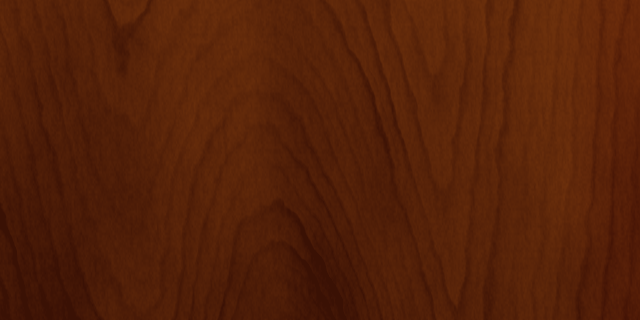
Reproduce this texture procedurally as a Shadertoy shader.

```glsl
// Dark reddish-brown wood veneer with a cathedral arch between straight grain.
// A ring field bends growth lines into arches and V shapes; each ring gets a
// thin dark line, then broad stain, blotches and fine fibres are laid on top.

#define ARCH_X 0.84
#define LEFT_V_X 0.42
#define RIGHT_V_X 1.38
#define LEAN 0.10
#define WAVINESS 0.60
#define RING_DEPTH 0.50
#define FIBRE_DEPTH 0.42
#define BLOTCH_DEPTH 0.50
#define STAIN_DEPTH 1.40
#define DARK_WOOD vec3(0.235, 0.070, 0.018)
#define LIGHT_WOOD vec3(0.400, 0.172, 0.042)
#define RED_STAIN vec3(0.010, -0.009, -0.002)

float hash(vec2 p) {
    return fract(sin(dot(p, vec2(127.1, 311.7))) * 43758.5453);
}

float noise(vec2 p) {
    vec2 i = floor(p), f = fract(p);
    f = f * f * (3.0 - 2.0 * f);
    return mix(mix(hash(i), hash(i + vec2(1, 0)), f.x),
               mix(hash(i + vec2(0, 1)), hash(i + vec2(1, 1)), f.x), f.y);
}

// Layered noise, centred on zero
float fbm(vec2 p) {
    float sum = 0.0, amp = 0.5;
    for (int i = 0; i < 4; i++) {
        sum += amp * (noise(p) - 0.5);
        p = p * 2.03 + 17.3;
        amp *= 0.5;
    }
    return sum;
}

// Rounded absolute value: a fold in the grain
float fold(float x, float radius) {
    return sqrt(x * x + radius * radius);
}

// Ring count across the board; its contours are the growth lines
float ringField(vec2 p) {
    p.x += LEAN * (p.y - 0.5);
    p.x += 0.030 * fbm(vec2(p.x * 4.0, p.y * 1.8));
    float across = 16.0 * fold(p.x - ARCH_X, 0.15)
                 - 14.5 * fold(p.x - LEFT_V_X, 0.07)
                 - 15.5 * fold(p.x - RIGHT_V_X, 0.025);
    // Rings climb fastest on the arch axis, so its sides stay steep
    float d = (p.x - ARCH_X) / 0.30;
    float along = 2.2 + 6.3 * exp(-d * d);
    float wobble = 1.6 * fbm(p * vec2(4.0, 2.5) + 4.0)
                 + 0.9 * fbm(p * vec2(22.0, 13.0));
    return across + along * (p.y - 0.72) + WAVINESS * wobble;
}

// Dark late-wood line, soft on one side and crisp on the other
float ringLine(float u) {
    float f = fract(u);
    float strength = mix(0.20, 1.0, hash(vec2(floor(u), 3.0)));
    return strength * (0.35 * smoothstep(0.0, 0.7, f) + 0.65 * smoothstep(0.55, 0.85, f))
         * (1.0 - smoothstep(0.86, 1.0, f));
}

// Slow light and dark drift over the board, centred on zero
float stain(vec2 p) {
    float tone = 0.30 * (p.y - 0.5) + 0.10 * (p.x - 1.0);
    float flank = (p.x - 0.99 + 0.16 * (p.y - 0.35)) / 0.12;
    float shoulder = (p.x - 0.57) / 0.17;
    float sapwood = (p.x - 1.72) / 0.16;
    float leftEdge = smoothstep(0.36, 0.22, p.x) * (1.0 - p.y);
    float corner = smoothstep(1.75, 2.0, p.x) * (1.0 - p.y);
    tone -= 0.24 * exp(-flank * flank) * (1.0 - 0.6 * p.y);
    tone += 0.12 * exp(-shoulder * shoulder);
    tone += 0.12 * exp(-sapwood * sapwood);
    return tone - 0.18 * leftEdge - 0.16 * corner;
}

void mainImage(out vec4 fragColor, in vec2 fragCoord) {
    vec2 p = fragCoord / iResolution.y;
    float u = ringField(p);
    float tone = 0.68 + STAIN_DEPTH * stain(p);

    // Growth rings, fading in and out, with hairlines and wider bands
    float patchy = mix(0.40, 1.25, noise(p * vec2(5.0, 3.0) + 31.0));
    tone -= RING_DEPTH * patchy * (ringLine(u) + 0.25 * ringLine(u * 2.0 + 0.3));
    tone += 0.26 * (noise(vec2(u * 0.45, 8.0)) - 0.5);

    // Cloudy blotches
    tone += BLOTCH_DEPTH * fbm(p * vec2(5.0, 2.5) + 60.0);

    // Upright fibres, short pores and dusty grain
    vec2 q = vec2(p.x + 0.04 * p.y, p.y);
    float fibre = noise(q * vec2(95.0, 11.0)) - 0.5;
    float pore = noise(q * vec2(170.0, 55.0) + 9.0) - 0.5;
    float dust = noise(q * vec2(230.0, 130.0) + 23.0) - 0.5;
    tone += FIBRE_DEPTH * (0.25 * fibre + 0.35 * pore + 0.40 * dust);

    // Wood colour, redder towards the right edge
    vec3 colour = mix(DARK_WOOD, LIGHT_WOOD, clamp(tone, -0.05, 1.15));
    colour += RED_STAIN * smoothstep(1.70, 2.0, p.x);
    fragColor = vec4(colour, 1.0);
}
```
